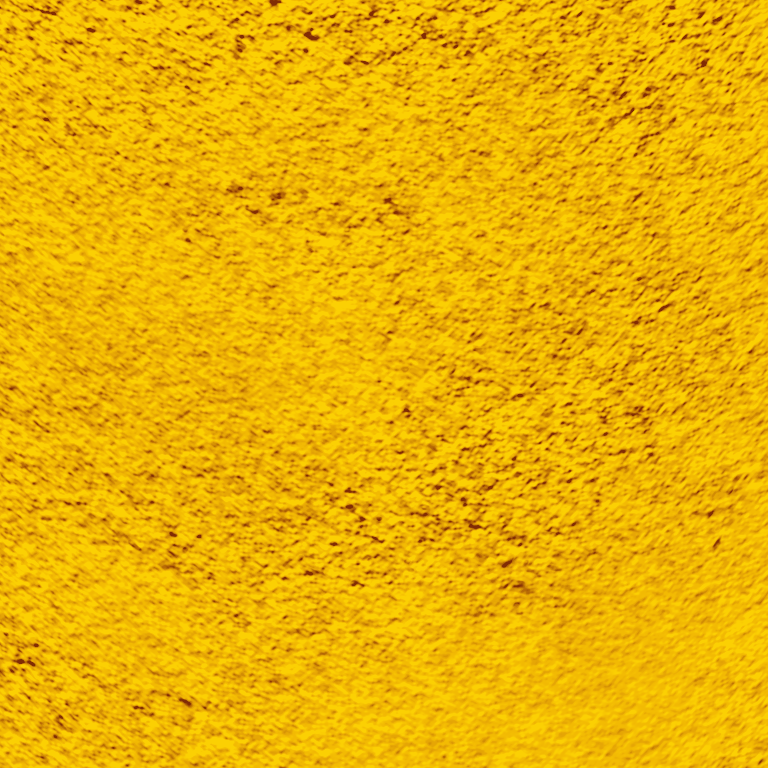
Reproduce this texture procedurally as a Shadertoy shader.

```glsl
float hash(vec2 cell) {
    vec3 p = fract(cell.xyx * 0.1031);
    p += dot(p, p.yzx + 33.33);
    return fract((p.x + p.y) * p.z);
}

// Value noise scaled to zero mean and roughly unit deviation
float noise(vec2 p) {
    vec2 cell = floor(p);
    vec2 f = fract(p);
    f = f * f * (3.0 - 2.0 * f);
    float low = mix(hash(cell), hash(cell + vec2(1, 0)), f.x);
    float high = mix(hash(cell + vec2(0, 1)), hash(cell + vec2(1, 1)), f.x);
    return (2.0 * mix(low, high, f.y) - 1.0) * 2.33;
}

vec2 rotate(vec2 p, float angle) {
    float c = cos(angle), s = sin(angle);
    return vec2(c * p.x - s * p.y, s * p.x + c * p.y);
}

// Powder height: clumps, grains and fine dust
float powderHeight(vec2 p) {
    float clumps = noise(rotate(p, 0.3) * 80.0 + 7.0);
    float grains = noise(rotate(p, -0.4) * 150.0 + 31.0);
    float dust = noise(rotate(p, 0.7) * 270.0 + 53.0);
    return 0.5 * clumps + 0.65 * grains + 0.57 * dust;
}

// Soft elliptical patch with a tilted long axis
float patchMask(vec2 p, vec2 center, vec2 radius, float tilt) {
    vec2 d = rotate(p - center, -tilt) / radius;
    return exp(-dot(d, d));
}

// Surface roughness: crumbly above, smooth at the lower right
float roughness(vec2 uv) {
    float rough = 0.82 + 0.4 * smoothstep(0.6, 1.0, uv.y);
    rough += 0.35 * patchMask(uv, vec2(0.65, 0.4), vec2(0.3, 0.12), 0.5);
    rough += 0.25 * patchMask(uv, vec2(0.03, 0.06), vec2(0.14, 0.1), 0.0);
    rough -= 0.3 * patchMask(uv, vec2(0.78, 0.1), vec2(0.38, 0.17), 0.25);
    return rough + 0.07 * noise(uv * 6.0);
}

// Tone in deviations from the mean, mapped from deep shadow to lit powder
vec3 powderColor(float tone) {
    vec3 color = mix(vec3(0.50, 0.17, 0.02), vec3(0.72, 0.42, 0.02), smoothstep(-3.0, -1.9, tone));
    color = mix(color, vec3(0.82, 0.55, 0.02), smoothstep(-1.9, -1.3, tone));
    color = mix(color, vec3(0.90, 0.65, 0.02), smoothstep(-1.3, -0.6, tone));
    color = mix(color, vec3(0.95, 0.73, 0.01), smoothstep(-0.6, 0.2, tone));
    return mix(color, vec3(0.985, 0.815, 0.01), smoothstep(0.2, 1.3, tone));
}

void mainImage(out vec4 fragColor, in vec2 fragCoord) {
    vec2 uv = fragCoord / iResolution.xy;
    float rough = roughness(uv);

    // Grain runs along shallow arcs, rising towards both sides
    float across = uv.x - 0.5;
    vec2 p = vec2(uv.x * 0.78, uv.y - 0.45 * across * across);

    // Relief lit from above
    vec2 lightStep = vec2(-0.001, 0.0035);
    float height = powderHeight(p);
    float relief = height - powderHeight(p + lightStep);
    float tone = (0.55 * height + 0.6 * relief) * rough;

    // Shadowed pits gathered in clusters
    float cluster = smoothstep(0.2, 1.8, noise(p * 15.0 + 11.0) + 1.5 * (rough - 0.9));
    float pits = smoothstep(0.7, 1.9, noise(rotate(p, 0.5) * 115.0 + 83.0));
    tone -= 1.8 * cluster * pits;

    // Broad swells of light and shade
    tone += 0.14 + 0.12 * noise(p * 5.0 + 3.0) + 0.1 * noise(p * 28.0 + 19.0);
    tone -= 0.3 * patchMask(uv, vec2(0.62, 0.4), vec2(0.3, 0.14), 0.5);
    tone += 0.15 * patchMask(uv, vec2(0.8, 0.12), vec2(0.35, 0.16), 0.25);

    fragColor = vec4(powderColor(tone), 1.0);
}
```
